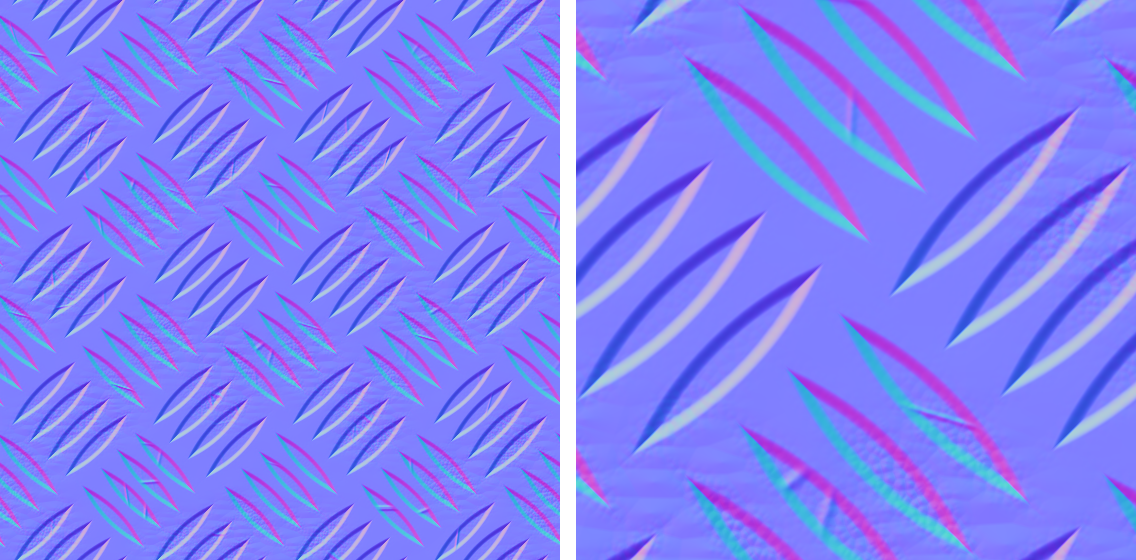
Left, the full canvas; right, a detail of the centre.
Reproduce this texture map procedurally as a Shadertoy shader.

```glsl
// Tangent-space normal map of worn tread plate: groups of four lens-shaped bars
// in a basket weave. A wrapping height field (vesica distances, cellular noise,
// layered sines) is differentiated into normals with the green axis pointing down.

const float TAU = 6.2831853;
const float REPEATS = 4.0;        // weave repeats per canvas side
const float BAR_STEP = 0.1775;    // spacing of bars inside a group
const float HALF_LENGTH = 0.268;
const float HALF_WIDTH = 0.043;
const float BEVEL = 0.018;        // half width of the sloped rim
const float BAR_HEIGHT = 0.024;

float hash(vec2 p, float seed) {
    vec3 q = fract(vec3(p.xyx + seed * 1.37) * vec3(0.1031, 0.1030, 0.0973));
    q += dot(q, q.yzx + 33.33);
    return fract((q.x + q.y) * q.z);
}

// Distance to the nearest scattered point; the grid wraps over the canvas
float cellular(vec2 p, vec2 density, float seed) {
    vec2 grid = p * density;
    vec2 period = density * REPEATS;
    vec2 cell = floor(grid);
    float nearest = 2.0;
    for (int y = -1; y <= 1; y++) {
        for (int x = -1; x <= 1; x++) {
            vec2 id = cell + vec2(x, y);
            vec2 key = mod(id, period);
            vec2 point = id + vec2(hash(key, seed), hash(key, seed + 7.0));
            nearest = min(nearest, length(grid - point));
        }
    }
    return min(nearest, 1.0);
}

// Gentle unevenness of the sheet
float ripple(vec2 p) {
    vec2 a = p * TAU / REPEATS;
    float sum = 0.0;
    for (float i = 1.0; i < 4.0; i++) {
        vec2 warp = 1.6 * sin(a.yx * (i + 2.0) + i);
        sum += sin(a.x * (3.0 * i + 1.0) + warp.x) * sin(a.y * (4.0 * i + 3.0) + warp.y) / i;
    }
    return sum;
}

float lensDistance(vec2 p, float halfLength, float halfWidth) {
    float radius = (halfLength * halfLength + halfWidth * halfWidth) / (2.0 * halfWidth);
    return length(vec2(p.x, abs(p.y) + radius - halfWidth)) - radius;
}

// Oblique nicks cut over some bars
float nicks(vec2 p, vec2 key, float seed) {
    float depth = 0.0;
    for (float i = 0.0; i < 3.0; i++) {
        float place = (hash(key, seed + i * 3.0 + 11.0) - 0.5) * 0.4;
        float slant = mix(-2.0, 2.0, hash(key, seed + i * 3.0 + 12.0));
        float strength = smoothstep(0.6, 1.0, hash(key, seed + i * 3.0 + 13.0));
        float u = (p.x - place + slant * p.y) / 0.014;
        depth += strength * exp(-u * u);
    }
    return depth;
}

// One group of four bars along the axis; returns height and closeness to a bar
vec2 barGroup(vec2 p, vec2 centre, vec2 axis, float seed) {
    vec2 id = floor(p - centre + 0.5);
    vec2 local = p - centre - id;
    vec2 q = vec2(dot(local, axis), dot(local, vec2(-axis.y, axis.x)));
    float bar = clamp(floor(q.y / BAR_STEP) + 0.5, -1.5, 1.5);
    vec2 key = mod(id, REPEATS) + vec2(bar * 5.0 + 20.0, seed);
    q.y -= bar * BAR_STEP;

    // Small differences of place and size between bars
    q += (vec2(hash(key, 1.0), hash(key, 2.0)) - 0.5) * vec2(0.016, 0.010);
    float size = mix(0.97, 1.03, hash(key, 3.0));
    float d = lensDistance(q, HALF_LENGTH * size, HALF_WIDTH * size);
    float raised = 1.0 - smoothstep(-BEVEL, BEVEL, d);
    float height = raised * (BAR_HEIGHT - 0.008 * nicks(q, key, seed));
    return vec2(height, 1.0 - smoothstep(-0.02, 0.07, d));
}

float plateHeight(vec2 p) {
    const float D = 0.70710678;
    vec2 rising = barGroup(p, vec2(0.5, 0.0), vec2(D, D), 1.0);
    vec2 falling = barGroup(p, vec2(0.0, 0.5), vec2(D, -D), 2.0);
    vec2 bars = max(rising, falling);

    // Wear gathers in patches: creases on the sheet, grit beside the bars
    float patches = 1.0 - smoothstep(0.15, 0.6, cellular(p, vec2(1.5), 5.0));
    float crease = cellular(p, vec2(7.0, 17.0), 21.0);
    float grit = cellular(p, vec2(46.0), 42.0);
    float wear = 0.0045 * crease * patches + 0.0035 * grit * bars.y * (0.15 + 0.85 * patches);
    return bars.x + wear + 0.0005 * ripple(p);
}

void mainImage(out vec4 fragColor, in vec2 fragCoord) {
    vec2 p = fragCoord / iResolution.xy * REPEATS;
    vec2 e = vec2(0.004, 0.0);

    // Central differences give the surface slope
    vec2 slope = vec2(plateHeight(p + e.xy) - plateHeight(p - e.xy),
                      plateHeight(p + e.yx) - plateHeight(p - e.yx)) / (2.0 * e.x);
    vec3 normal = normalize(vec3(-slope, 1.0));
    fragColor = vec4(0.5 + 0.5 * normal * vec3(1.0, -1.0, 1.0), 1.0);
}
```
